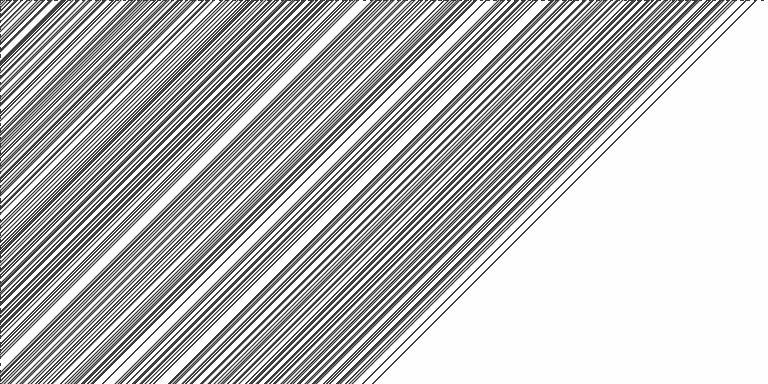
Give the GLSL for this pattern, as a Shadertoy shader.

```glsl
// Irregular black hairlines rise at 45 degrees over white, up to a last diagonal.
// One-dimensional cellular noise over x - y scatters the lines, one per cell;
// layered sines vary their density and a few listed bands stay blank.
#define LINES 112.0     // cells per canvas height
#define GRID 256.0      // positions per canvas height that lines settle on
#define WIDTH 0.0041    // horizontal line thickness
#define JITTER 0.75     // scatter inside a cell
#define LAST 0.99       // diagonal where the pattern ends
#define SPARSE 0.915    // diagonal where the lines thin out
#define RIM 0.0026      // thickness of the dashes on the top and left sides
#define MAX_INK 0.77

const vec3 PAPER = vec3(0.995);

// Blank bands: centre and half width along x - y
const vec2 BLANKS[5] = vec2[5](
    vec2(-0.048, 0.015), vec2(0.418, 0.014), vec2(-0.850, 0.009),
    vec2(0.290, 0.006), vec2(-0.110, 0.006));

float hash(float n) {
    return fract(sin(n * 127.1 + 31.7) * 4375.85);
}

// Chance that a cell stays empty
float emptiness(float d) {
    return 0.09 + 0.06 * sin(d * 23.0) + 0.05 * sin(d * 61.0 + 1.3);
}

// Settled diagonal of the line inside a cell
float lineCentre(float id) {
    float scattered = (id + 0.5 + (hash(id) - 0.5) * JITTER) / LINES;
    float side = hash(id + 53.0) < 0.5 ? -0.3 : 0.3;
    return (floor(scattered * GRID + 0.5) + side) / GRID;
}

// 1 where the cell holds a line, else 0
float hasLine(float id, float centre) {
    if (centre > LAST || hash(id + 211.0) < emptiness(centre)) return 0.0;
    if (centre > SPARSE && mod(id, 3.0) > 0.5) return 0.0;
    for (int i = 0; i < 5; i++) {
        if (abs(centre - BLANKS[i].x) < BLANKS[i].y) return 0.0;
    }
    return 1.0;
}

// Box-filtered coverage of a stripe
float stripe(float offset, float width, float pixel) {
    float edge = (0.5 * width - abs(offset)) / pixel + 0.5;
    return clamp(edge, 0.0, min(1.0, width / pixel));
}

void mainImage(out vec4 fragColor, in vec2 fragCoord) {
    vec2 p = fragCoord / iResolution.y;
    float pixel = 1.0 / iResolution.y;
    float diagonal = p.x - p.y;
    float cell = floor(diagonal * LINES);

    // Diagonal hairlines from this cell and its neighbours
    float ink = 0.0;
    for (int i = -2; i <= 2; i++) {
        float id = cell + float(i);
        float centre = lineCentre(id);
        ink += hasLine(id, centre) * stripe(diagonal - centre, WIDTH, pixel);
    }

    // Short dashes joining pairs of lines on the top and left sides
    float rim = max(stripe(1.0 - p.y, 2.0 * RIM, pixel),
                    stripe(p.x, 2.0 * RIM, pixel));
    float dash = step(mod(cell, 2.0), 0.5) * step(diagonal, LAST);
    ink = max(ink, rim * dash);

    fragColor = vec4(PAPER * (1.0 - min(ink, MAX_INK)), 1.0);
}
```
